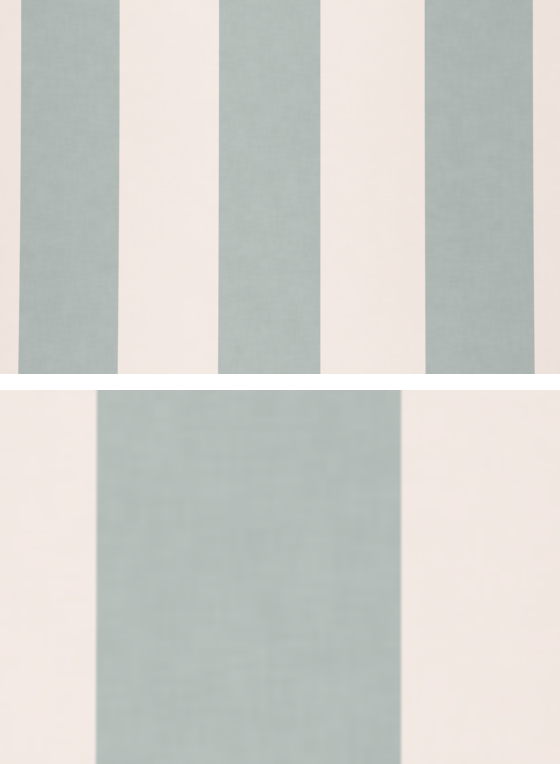
Top, the full canvas; bottom, a detail of the centre.
A Shadertoy shader for this pattern:

```glsl
// Broad sage stripes on cream cotton, softly lit, with a fine woven grain.

const vec3 CREAM_LIT = vec3(0.955, 0.915, 0.893);
const vec3 CREAM_DIM = vec3(0.930, 0.888, 0.862);
const vec3 SAGE_LIT = vec3(0.712, 0.744, 0.730);
const vec3 SAGE_DIM = vec3(0.672, 0.706, 0.694);

const int STRIPES = 3;
const float FIRST_EDGE = 0.0378;    // left edge of the first stripe, in widths
const float BAND_WIDTH = 0.1755;    // width of one band, in widths
const float STRETCH = 0.00029;      // widening of the bands to the right
const float HEM_SHIFT = -0.0052;    // drift of the first edge at the bottom
const float HEM_SPREAD = 0.0017;    // extra band width at the bottom
const float EDGE_SOFT = 0.0016;     // half width of the edge blur
const float LIGHT_CENTRE = 0.44;
const float THREADS = 150.0;        // threads per canvas height
const float GRAIN = 0.012;
const float MOTTLE = 0.012;

float hash(vec2 p) {
    return fract(sin(dot(p, vec2(127.1, 311.7))) * 43758.5453);
}

float noise(vec2 p) {
    vec2 cell = floor(p);
    vec2 f = fract(p);
    f = f * f * (3.0 - 2.0 * f);
    float low = mix(hash(cell), hash(cell + vec2(1.0, 0.0)), f.x);
    float high = mix(hash(cell + vec2(0.0, 1.0)), hash(cell + vec2(1.0, 1.0)), f.x);
    return mix(low, high, f.y);
}

// Horizontal position of the k-th band edge; the cloth spreads near the hem.
float bandEdge(float k, float hem) {
    return FIRST_EDGE + HEM_SHIFT * hem
         + (BAND_WIDTH + HEM_SPREAD * hem) * k
         + STRETCH * k * k * k;
}

// Coverage of the coloured stripes, 0 to 1.
float stripeMask(vec2 uv) {
    float hem = (1.0 - uv.y) * (1.0 - uv.y);
    float soft = max(EDGE_SOFT, 0.75 / iResolution.x);
    float mask = 0.0;
    for (int i = 0; i < STRIPES; i++) {
        float k = 2.0 * float(i);
        float inside = min(uv.x - bandEdge(k, hem), bandEdge(k + 1.0, hem) - uv.x);
        mask = max(mask, smoothstep(-soft, soft, inside));
    }
    return mask;
}

// Crossed threads, each set stretched along its own direction.
float weave(vec2 p) {
    float warp = noise(p * THREADS * vec2(1.0, 0.3));
    float weft = noise(p * THREADS * vec2(0.3, 1.0) + 37.0);
    return warp + weft - 1.0;
}

void mainImage(out vec4 fragColor, in vec2 fragCoord) {
    vec2 uv = fragCoord / iResolution.xy;
    vec2 p = fragCoord / iResolution.y;
    float mask = stripeMask(uv);

    // Light fades towards both sides, with slow uneven patches
    float patches = noise(p * vec2(5.0, 3.0)) - 0.5;
    float shade = smoothstep(0.05, 0.55, abs(uv.x - LIGHT_CENTRE));
    shade = clamp(shade + 0.25 * patches, 0.0, 1.0);
    vec3 cream = mix(CREAM_LIT, CREAM_DIM, shade);
    vec3 sage = mix(SAGE_LIT, SAGE_DIM, shade);
    vec3 color = mix(cream, sage, mask);

    // Grain shows more on the dyed stripes
    color += weave(p) * GRAIN * mix(0.3, 1.0, mask);
    color += (noise(p * 28.0) - 0.5) * MOTTLE * mix(0.3, 1.0, mask);

    fragColor = vec4(clamp(color, 0.0, 1.0), 1.0);
}
```
